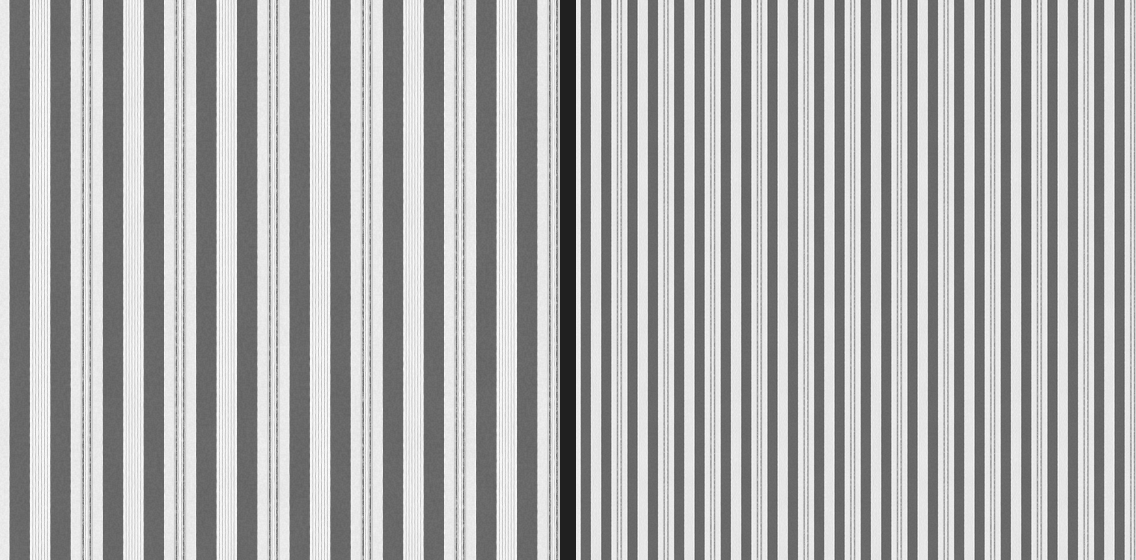
Left: one tile. Right: repeated 2 by 2.
Give the GLSL for this pattern, as a Shadertoy shader.

```glsl
// Woven ticking: six vertical repeats of paired charcoal bands around a pinstriped
// strip, alternating with a pale strip that carries a mirrored group of fine lines.
// Stripes are box-filtered intervals; wrapping gradient noise adds grain and worn ink.

#define REPEATS 6.0         // repeats across the canvas
#define UNITS 128.0         // width units in one repeat
#define PIN_CENTER 55.0     // middle of the pinstriped strip
#define GROUP_CENTER 119.0  // middle of the fine line group
#define BAND_WIDTH 28.0
#define PIN_PITCH 4.0
#define CHARCOAL 0.41
#define PALE 0.915
#define WHITE 0.965
#define GRAIN 0.035
#define WEAR 0.55

vec2 hashGradient(vec2 cell) {
    vec3 p = fract(cell.xyx * vec3(0.1031, 0.1030, 0.0973));
    p += dot(p, p.yzx + 33.33);
    float angle = 6.28319 * fract((p.x + p.y) * p.z);
    return vec2(cos(angle), sin(angle));
}

// Gradient noise over the unit square, wrapping after a whole number of cells
float wrapNoise(vec2 uv, vec2 cells) {
    vec2 p = uv * cells, i = floor(p), f = p - i;
    vec2 u = f * f * f * (f * (f * 6.0 - 15.0) + 10.0);
    float a = dot(hashGradient(mod(i, cells)), f);
    float b = dot(hashGradient(mod(i + vec2(1, 0), cells)), f - vec2(1, 0));
    float c = dot(hashGradient(mod(i + vec2(0, 1), cells)), f - vec2(0, 1));
    float d = dot(hashGradient(mod(i + 1.0, cells)), f - 1.0);
    return mix(mix(a, b, u.x), mix(c, d, u.x), u.y);
}

// Signed offset from a stripe center, wrapped within the repeat
float offsetFrom(float x, float center) {
    return mod(x - center + 0.5 * UNITS, UNITS) - 0.5 * UNITS;
}

// Share of a filter footprint that a stripe of the given width covers
float stripe(float d, float width, float footprint) {
    float h = 0.5 * footprint, w = 0.5 * width;
    return max(min(d + h, w) - max(d - h, -w), 0.0) / footprint;
}

void mainImage(out vec4 fragColor, in vec2 fragCoord) {
    vec2 uv = fragCoord / iResolution.xy;
    float footprint = REPEATS * UNITS / iResolution.x;

    float fine = wrapNoise(uv, vec2(300.0, 280.0));
    float cloth = wrapNoise(uv, vec2(150.0, 110.0));
    float broad = wrapNoise(uv, vec2(18.0, 12.0));
    float x = uv.x * REPEATS * UNITS + 0.35 * cloth;

    float pin = offsetFrom(x, PIN_CENTER);
    float group = offsetFrom(x, GROUP_CENTER);
    float ink = clamp(0.85 + WEAR * (fine + cloth), 0.0, 1.0);

    // Ground cloth: pale, with the white pinstripe strip
    float shade = mix(PALE, WHITE, stripe(pin, BAND_WIDTH, footprint));

    // Six thin pinstripes
    for (int i = 0; i < 6; i++) {
        float d = pin - (float(i) - 2.5) * PIN_PITCH;
        shade = mix(shade, 0.72, ink * stripe(d, 1.2, footprint));
    }

    // Mirrored group: white core, thin inner lines, dark lines, soft outer lines
    float side = abs(group);
    shade = mix(shade, WHITE, stripe(group, 8.0, footprint));
    shade = mix(shade, 0.67, ink * stripe(side - 1.9, 1.0, footprint));
    shade = mix(shade, 0.42, ink * stripe(side - 4.9, 2.3, footprint));
    shade = mix(shade, 0.76, ink * stripe(side - 7.6, 1.6, footprint));

    // Charcoal bands with a faint bright rim
    float band = abs(pin) - BAND_WIDTH;
    shade = mix(shade, WHITE, stripe(band, BAND_WIDTH + 2.5, footprint));
    shade = mix(shade, CHARCOAL, stripe(band, BAND_WIDTH, footprint));

    // Paper-like grain
    shade += GRAIN * (fine + 0.6 * cloth) + 0.012 * broad;
    fragColor = vec4(vec3(clamp(shade, 0.0, 1.0)), 1.0);
}
```
